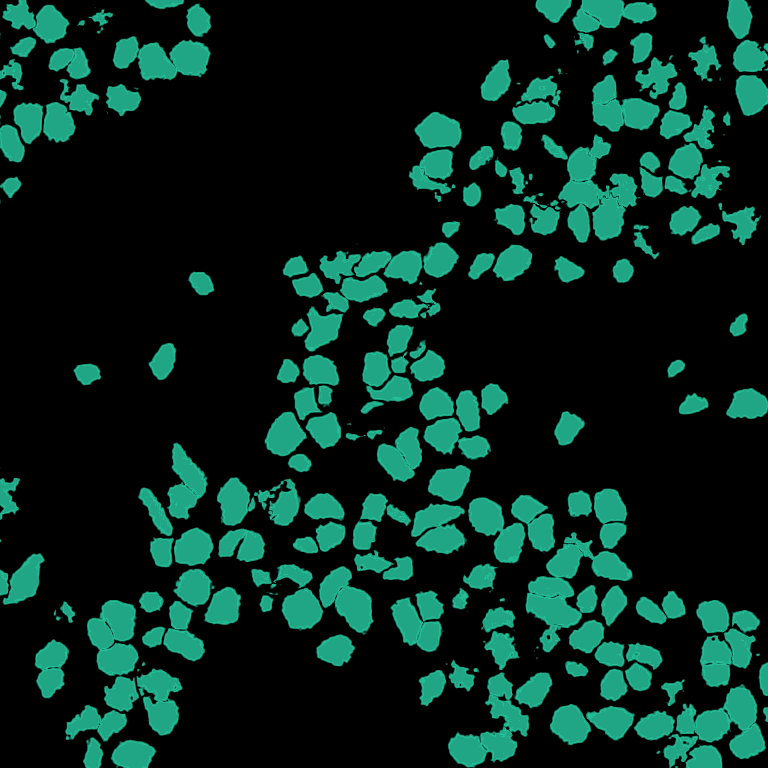
Give the GLSL for this pattern, as a Shadertoy shader.

```glsl
// Scattered green cell nuclei on black, gathered into clumps and chains.
// A jittered grid of ellipses is thinned by low-frequency noise, then
// warped, roughened and in places crumbled by finer noise.

const vec3 NUCLEUS = vec3(0.13, 0.65, 0.52);
const vec3 RIM = vec3(0.14, 0.75, 0.59);
const float GRID = 22.0;

vec3 hash3(vec2 p) {
    vec3 q = fract(p.xyx * vec3(0.1031, 0.1030, 0.0973));
    q += dot(q, q.yxz + 33.33);
    return fract((q.xxy + q.yzz) * q.zyx);
}

float noise(vec2 p) {
    vec2 i = floor(p), f = fract(p);
    f = f * f * (3.0 - 2.0 * f);
    float low = mix(hash3(i).x, hash3(i + vec2(1, 0)).x, f.x);
    float high = mix(hash3(i + vec2(0, 1)).x, hash3(i + vec2(1, 1)).x, f.x);
    return mix(low, high, f.y);
}

// Approximate signed distance to an ellipse with half axes r
float ellipse(vec2 p, vec2 r) {
    float k = length(p / r);
    return k * (k - 1.0) / max(length(p / (r * r)), 0.001);
}

// Distance to the nuclei, with thin clefts between some that touch
float nuclei(vec2 p) {
    vec2 bend = vec2(noise(p * 42.0), noise(p * 42.0 + 71.3)) - 0.5;
    vec2 warped = p + 0.014 * bend;
    float crumble = noise(p * 95.0) * 0.65 + noise(p * 210.0 + 9.0) * 0.35 - 0.42;
    float nearest = 0.06, second = 0.06;

    vec2 home = floor(p * GRID);
    for (int y = -2; y <= 2; y++) {
        for (int x = -2; x <= 2; x++) {
            vec2 cell = home + vec2(x, y) + 40.0;
            vec3 place = hash3(cell);
            vec3 form = hash3(cell + 173.0);

            // Dense regions keep most cells, voids keep very few
            float crowd = smoothstep(0.38, 0.62, noise(cell * 0.29 + 5.7));
            if (place.z > mix(0.05, 0.92, crowd)) continue;

            vec2 centre = (cell - 40.0 + 0.5 + 0.75 * (place.xy - 0.5)) / GRID;
            float radius = mix(0.008, 0.0262, sqrt(form.x));
            float stretch = 1.03 + 0.25 * form.y + 0.4 * pow(form.y, 8.0);
            float angle = 6.2832 * form.z;
            float c = cos(angle), s = sin(angle);
            vec2 q = mat2(c, -s, s, c) * (warped - centre);
            float d = ellipse(q, radius * vec2(stretch, 1.0 / stretch));

            // About a fifth of the nuclei are ragged fragments
            float ragged = smoothstep(0.76, 0.95, hash3(cell + 391.0).x);
            d += crumble * mix(0.002, 0.036, ragged);

            second = min(second, max(d, nearest));
            nearest = min(nearest, d);
        }
    }
    float cleft = 0.004 * smoothstep(0.42, 0.55, noise(p * 17.0 + 3.0));
    float cut = max(nearest, cleft - (second - nearest));
    return cut + 0.0035 * (noise(p * 230.0) - 0.5);
}

void mainImage(out vec4 fragColor, in vec2 fragCoord) {
    vec2 p = fragCoord / iResolution.y;
    float d = nuclei(p);

    // Depth inside the edge, in units of the edge softness
    float slope = clamp(fwidth(d) * iResolution.y * 0.8, 0.8, 4.0);
    float soft = max(1.0 / 512.0, 1.0 / iResolution.y);
    float depth = -d / (slope * soft);

    float cover = smoothstep(-0.55, 0.55, depth);
    float rim = smoothstep(0.5, 0.9, depth) * (1.0 - smoothstep(1.1, 1.6, depth));
    fragColor = vec4(mix(NUCLEUS, RIM, rim) * cover, 1.0);
}
```
